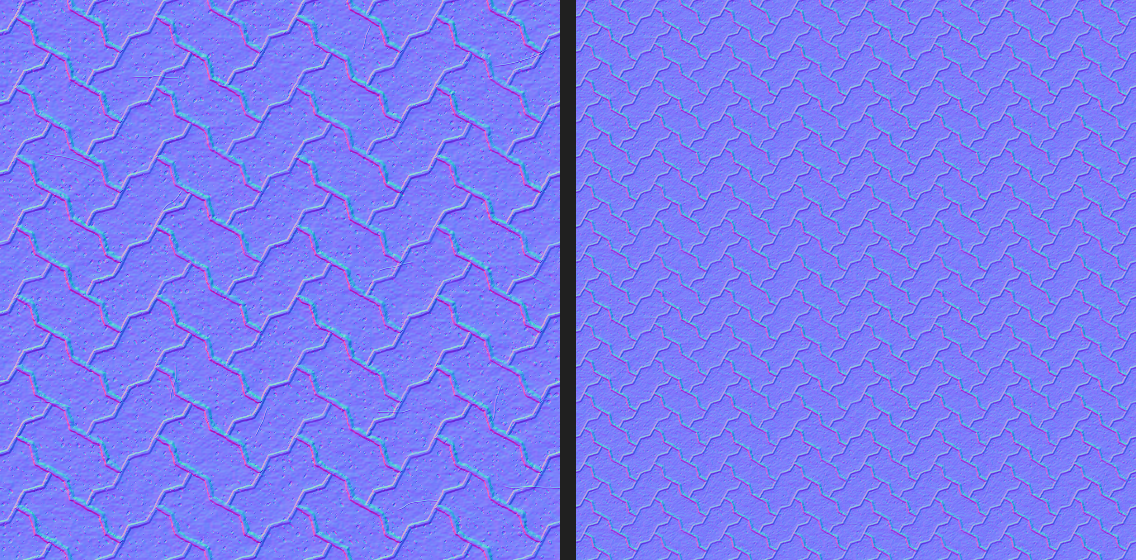
Left: one tile. Right: repeated 2 by 2.
A three.js fragment shader for this texture map:

```glsl
// Tangent-space normal map (green down) of worn zigzag pavers in a diagonal herringbone
varying vec2 vUv;

const float UNITS = 16.0;              // half-diagonals per canvas: 4 repeats across, 8 down
const vec2 NODE = vec2(7.47, 8.53);    // one joint crossing, in units
const vec2 KINK = vec2(0.175, -0.095); // zigzag corner, measured from an edge's middle
const vec2 RISE_UPPER = vec2(0.012, 0.050); // floor and rim distance of each joint wall
const vec2 RISE_LOWER = vec2(0.012, 0.064);
const vec2 FALL_UPPER = vec2(0.004, 0.082);
const vec2 FALL_LOWER = vec2(0.022, 0.062);
const float RISE_DEPTH = 0.0027;
const float FALL_DEPTH = 0.0042;
const float RISE_CHIP = 0.022;         // raggedness of the rising joints
const float FALL_CHIP = 0.055;         // raggedness of the falling joints
const float BEVEL_DEPTH = 0.0006;
const float CRACK_CELLS = 5.0;
const float CRACK_CHANCE = 0.45;
const float CRACK_WIDTH = 0.0018;
const float CRACK_DEPTH = 0.0008;
const float SPECK_CHANCE = 0.34;
const float SPECK_HEIGHT = 0.0011;
const float SAMPLE_STEP = 0.0007;      // canvas distance for slopes

float hash(vec2 p) {
  return fract(sin(dot(p, vec2(127.1, 311.7))) * 43758.5453);
}

// Value noise that wraps after "cells" cells
float noise(vec2 uv, vec2 cells) {
  vec2 p = uv * cells;
  vec2 i = floor(p);
  vec2 f = p - i;
  f = f * f * (3.0 - 2.0 * f);
  vec2 lo = mod(i, cells);
  vec2 hi = mod(i + 1.0, cells);
  return mix(mix(hash(lo), hash(vec2(hi.x, lo.y)), f.x),
             mix(hash(vec2(lo.x, hi.y)), hash(hi), f.x), f.y);
}

float segmentDistance(vec2 p, vec2 a, vec2 b) {
  vec2 ab = b - a;
  return length(p - a - ab * clamp(dot(p - a, ab) / dot(ab, ab), 0.0, 1.0));
}

// Signed distance to an S-shaped edge, positive on its upper side; along runs 0 to 1
float zigzagDistance(float along, float across) {
  vec2 p = vec2(along - 0.5, across);
  float side = p.x < 0.0 ? -1.0 : 1.0;
  p *= side;
  vec2 nextKink = vec2(1.0 - KINK.x, -KINK.y);
  float wave = max(p.x / KINK.x * KINK.y,
                   mix(KINK.y, nextKink.y, (p.x - KINK.x) / (nextKink.x - KINK.x)));
  float d = min(segmentDistance(p, vec2(0.0), KINK), segmentDistance(p, KINK, nextKink));
  return p.y < wave ? -d * side : d * side;
}

float wall(float d, float chip, vec2 upper, vec2 lower) {
  vec2 edge = d > 0.0 ? upper : lower;
  return smoothstep(edge.x, edge.y, abs(d) + chip * (d > 0.0 ? 1.0 : 0.6));
}

// Depth below the faces: each diagonal drops every fourth edge
float jointDepth(vec2 uv) {
  vec2 q = uv * UNITS - NODE;
  vec2 d = vec2(q.x + q.y, q.x - q.y) * 0.5;
  vec2 start = floor(d);
  vec2 axis = floor(d + 0.5);
  float ragged = 0.55 * noise(uv, vec2(120.0)) + 0.45 * noise(uv, vec2(230.0)) - 0.5;
  float sway = 0.018 * (noise(uv, vec2(44.0)) - 0.5);
  float rise = zigzagDistance(d.x - start.x, axis.y - d.y) + sway;
  float fall = zigzagDistance(d.y - start.y, d.x - axis.x) + sway;
  if (abs(mod(start.x + axis.y, 4.0) - 2.0) < 0.5) rise = 1.0;
  if (abs(mod(start.y + axis.x + 2.0, 4.0) - 2.0) < 0.5) fall = 1.0;
  float riseCut = 1.0 - wall(rise, ragged * RISE_CHIP, RISE_UPPER, RISE_LOWER);
  float fallCut = 1.0 - wall(fall, ragged * FALL_CHIP, FALL_UPPER, FALL_LOWER);
  float wear = mix(0.7, 1.25, noise(uv, vec2(26.0)));
  float bevel = 1.0 - smoothstep(0.03, 0.16, min(abs(rise), abs(fall)));
  return wear * max(RISE_DEPTH * riseCut, FALL_DEPTH * fallCut) + BEVEL_DEPTH * bevel;
}

// Hairline cracks: bent strokes scattered over a wrapped grid
float cracks(vec2 uv) {
  vec2 p = uv * CRACK_CELLS;
  float wobble = 0.02 * noise(uv, vec2(64.0)) + 0.05 * noise(uv, vec2(24.0));
  float depth = 0.0;
  for (int y = -1; y <= 1; y++) {
    for (int x = -1; x <= 1; x++) {
      vec2 cell = floor(p) + vec2(float(x), float(y));
      vec2 id = mod(cell, CRACK_CELLS);
      float present = step(hash(id + 7.3), CRACK_CHANCE);
      vec2 r = p - cell - 0.2 - 0.6 * vec2(hash(id + 1.7), hash(id + 4.1));
      float angle = 6.2832 * hash(id + 9.2);
      float c = cos(angle);
      float s = sin(angle);
      r = vec2(c * r.x + s * r.y, c * r.y - s * r.x);
      float reach = mix(0.12, 0.34, hash(id + 2.6));
      float bend = 1.6 * (hash(id + 5.9) - 0.5);
      float off = abs(r.y - bend * r.x * r.x + wobble) / CRACK_CELLS;
      float ends = 1.0 - smoothstep(reach * 0.75, reach, abs(r.x));
      depth = max(depth, present * ends * (1.0 - smoothstep(0.0, CRACK_WIDTH, off)));
    }
  }
  return depth;
}

// Irregular grains and pits, one per chosen cell
float specks(vec2 uv, float cells) {
  vec2 p = uv * cells;
  vec2 id = mod(floor(p), cells);
  vec2 r = fract(p) - 0.35 - 0.3 * vec2(hash(id + 3.1), hash(id + 8.7));
  r.y += (hash(id + 5.3) - 0.5) * 1.4 * r.x;
  float radius = mix(0.12, 0.32, hash(id + 6.4));
  float bump = 1.0 - smoothstep(0.3 * radius, radius, length(r) + 0.16 * (noise(uv, vec2(240.0)) - 0.5));
  float side = hash(id + 2.2) < 0.7 ? 1.0 : -0.8;
  return bump * side * radius * 3.6 * step(hash(id + 0.5), SPECK_CHANCE);
}

float height(vec2 uv) {
  float h = 0.0011 * noise(uv, vec2(22.0, 28.0)) + 0.0008 * noise(uv, vec2(56.0, 80.0));
  h += 0.0007 * noise(uv, vec2(110.0, 160.0)) + 0.00055 * noise(uv, vec2(200.0, 256.0));
  h += SPECK_HEIGHT * (specks(uv, 76.0) + 0.6 * specks(uv + 0.37, 118.0));
  return h - jointDepth(uv) - CRACK_DEPTH * cracks(uv);
}

void main() {
  vec2 e = vec2(SAMPLE_STEP, 0.0);
  vec2 slope = vec2(height(vUv + e.xy) - height(vUv - e.xy),
                    height(vUv + e.yx) - height(vUv - e.yx)) / (2.0 * SAMPLE_STEP);
  vec3 normal = normalize(vec3(-slope.x, slope.y, 1.0));
  gl_FragColor = vec4(normal * 0.5 + vec3(0.49, 0.49, 0.485), 1.0);
}
```
